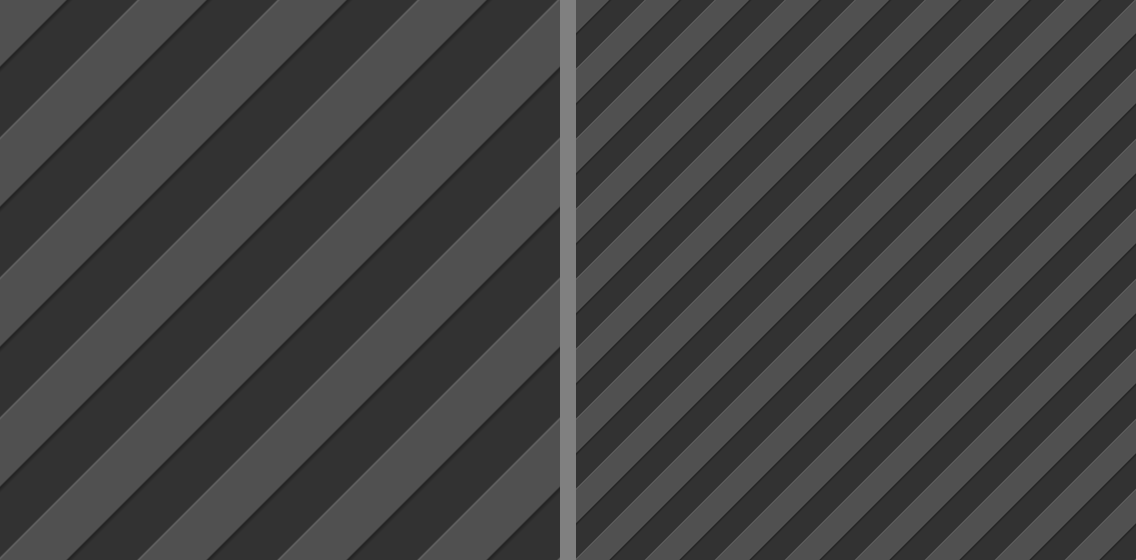
Left, the tile; right, the same tile 2 across and 2 down.
This pattern is drawn by a three.js fragment shader. Its source:

```glsl
// Diagonal raised bars over darker grooves, four repeats across and down.
// One periodic diagonal coordinate drives everything: a soft-edged bar, a thin
// highlight on its upper-left edge and a shadow fading out past its lower-right edge.
varying vec2 vUv;

const float REPEATS = 4.0;

// All lengths below are fractions of one repeat, measured horizontally.
const float BAR_START = -0.020;
const float BAR_END = 0.476;
const float EDGE_SOFTNESS = 0.011;
const float HIGHLIGHT_OFFSET = 0.009;
const float HIGHLIGHT_WIDTH = 0.018;
const float SHADOW_WIDTH = 0.055;

const vec3 BAR_COLOR = vec3(0.312);
const vec3 GROOVE_COLOR = vec3(0.196);
const vec3 HIGHLIGHT_COLOR = vec3(0.385);
const vec3 SHADOW_COLOR = vec3(0.130);

// Signed offset to the nearest repeat of a position, from -0.5 to 0.5.
float wrappedOffset(float t, float position) {
  return fract(t - position + 0.5) - 0.5;
}

// Coverage of a repeating band between two positions.
float band(float t, float start, float end, float softness) {
  float edge = abs(wrappedOffset(t, 0.5 * (start + end))) - 0.5 * (end - start);
  return 1.0 - smoothstep(-softness, softness, edge);
}

// Soft repeating line, strongest at its centre and zero at the given reach.
float softLine(float t, float center, float reach) {
  return 1.0 - smoothstep(0.0, reach, abs(wrappedOffset(t, center)));
}

void main() {
  float t = (vUv.x - vUv.y) * REPEATS;

  // Groove, darkened beside the bar
  float shadow = softLine(t, BAR_END, SHADOW_WIDTH);
  vec3 groove = mix(GROOVE_COLOR, SHADOW_COLOR, shadow);

  // Bar, with its lit edge
  float highlight = softLine(t, BAR_START + HIGHLIGHT_OFFSET, HIGHLIGHT_WIDTH);
  vec3 bar = mix(BAR_COLOR, HIGHLIGHT_COLOR, highlight);

  float coverage = band(t, BAR_START, BAR_END, EDGE_SOFTNESS);
  gl_FragColor = vec4(mix(groove, bar, coverage), 1.0);
}
```
